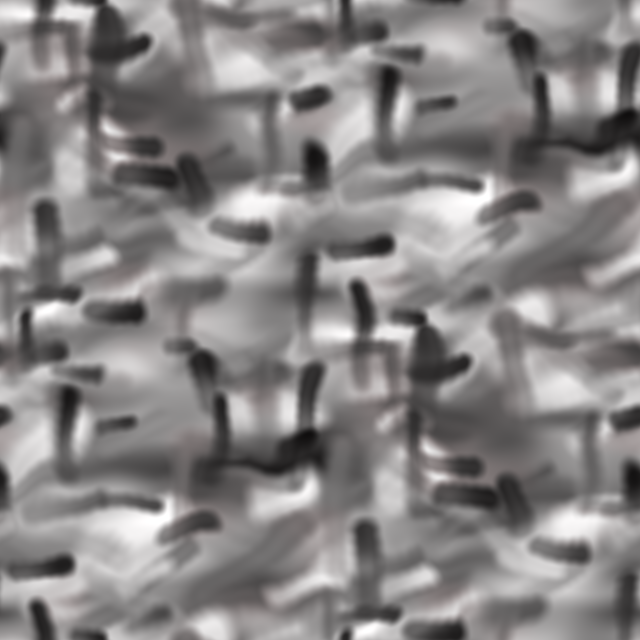
This pattern is drawn by a Shadertoy shader. Its source:

```glsl
// Tiling weave of soft grey brush strokes: pale dabs, diagonal sweeps and dark bars in half-drop repeat.

float hash(vec2 p) {
    return fract(sin(dot(p, vec2(127.1, 311.7))) * 43758.5453);
}

// Wraps a cell index so that the pattern repeats at (1,0), (0,1) and (0.5,0.5); n is even.
vec2 wrapCell(vec2 cell, vec2 n) {
    vec2 id = mod(cell, n);
    if (id.y >= 0.5 * n.y) id = mod(id - 0.5 * n, n);
    return id;
}

// Smooth value noise on a wrapping lattice of n cells.
float noise(vec2 uv, vec2 n, float seed) {
    vec2 cell = floor(uv * n), f = fract(uv * n);
    f = f * f * (3.0 - 2.0 * f);
    float a = hash(wrapCell(cell, n) + seed);
    float b = hash(wrapCell(cell + vec2(1, 0), n) + seed);
    float c = hash(wrapCell(cell + vec2(0, 1), n) + seed);
    float d = hash(wrapCell(cell + vec2(1, 1), n) + seed);
    return mix(mix(a, b, f.x), mix(c, d, f.x), f.y);
}

// Paints one layer of scattered capsule strokes over a tone.
// size = half length, radius, edge softness; tones = darkest, lightest; aim = angle, spread.
float paint(float tone, vec2 uv, float n, float seed, float density,
            vec2 aim, vec3 size, vec2 tones, float opacity, float fade) {
    for (int j = -1; j <= 1; j++)
    for (int i = -1; i <= 1; i++) {
        vec2 cell = floor(uv * n) + vec2(i, j);
        vec2 id = wrapCell(cell, vec2(n)) + seed;
        if (hash(id + 3.7) > density) continue;

        // Stroke-local coordinates
        vec2 center = cell + vec2(hash(id + 11.3), hash(id + 23.9));
        vec2 p = uv - center / n;
        float angle = aim.x + aim.y * (hash(id + 37.1) - 0.5);
        float s = sin(angle), c = cos(angle);
        vec2 q = vec2(c * p.x + s * p.y, c * p.y - s * p.x);

        // Soft capsule, drier towards its tail
        float halfLength = size.x * mix(0.35, 1.0, hash(id + 51.7));
        float radius = size.y * mix(0.7, 1.25, hash(id + 67.3));
        float d = length(vec2(max(abs(q.x) - halfLength, 0.0), q.y)) - radius;
        d += 0.0004 * sin(q.x * 330.0);
        float mask = 1.0 - smoothstep(-size.z, size.z, d);
        float load = mix(1.0 - fade, 1.0, smoothstep(-halfLength, halfLength, q.x));
        float ink = mix(tones.x, tones.y, hash(id + 83.1));
        ink += 0.02 * sin(q.y * 200.0 + 6.28 * hash(id + 97.9));
        tone = mix(tone, ink, mask * load * opacity);
    }
    return tone;
}

void mainImage(out vec4 fragColor, in vec2 fragCoord) {
    vec2 uv = fragCoord / iResolution.xy;

    // Gentle bending of every stroke
    vec2 bend = vec2(noise(uv, vec2(16), 5.0), noise(uv, vec2(16), 45.0)) - 0.5;
    vec2 st = uv + 0.022 * bend;

    // Streaky ground
    float streaks = noise(st, vec2(10, 26), 71.0);
    float patches = noise(st, vec2(8, 12), 19.0);
    float tone = 0.54 + 0.45 * (streaks - 0.5) + 0.50 * (patches - 0.5);

    // Pale dabs, grey diagonal sweeps, grey horizontal streaks
    tone = paint(tone, st, 8.0, 131.0, 0.55, vec2(0.0, 0.9), vec3(0.055, 0.024, 0.018), vec2(0.28, 0.50), 0.80, 0.4);
    tone = paint(tone, st, 6.0, 101.0, 0.90, vec2(0.3, 1.1), vec3(0.070, 0.031, 0.019), vec2(0.84, 1.04), 0.95, 0.3);
    tone = paint(tone, st, 6.0, 211.0, 0.55, vec2(0.5, 0.5), vec3(0.110, 0.017, 0.011), vec2(0.40, 0.62), 0.88, 0.4);
    tone = paint(tone, st, 6.0, 307.0, 0.35, vec2(-0.5, 0.6), vec3(0.080, 0.016, 0.011), vec2(0.46, 0.70), 0.80, 0.4);
    tone = paint(tone, st, 8.0, 401.0, 0.60, vec2(0.1, 0.6), vec3(0.060, 0.014, 0.012), vec2(0.22, 0.56), 0.82, 0.5);
    tone = paint(tone, st, 8.0, 503.0, 0.45, vec2(0.3, 0.9), vec3(0.050, 0.016, 0.013), vec2(0.82, 1.02), 0.90, 0.4);

    // Dark upright bars, heavier at the top, and short dark level dabs
    tone = paint(tone, st, 6.0, 601.0, 0.50, vec2(1.57, 0.3), vec3(0.100, 0.016, 0.012), vec2(0.26, 0.46), 0.80, 0.5);
    tone = paint(tone, st, 6.0, 701.0, 0.60, vec2(1.66, 0.4), vec3(0.085, 0.018, 0.011), vec2(0.06, 0.20), 0.95, 0.6);
    tone = paint(tone, st, 8.0, 809.0, 0.50, vec2(0.05, 0.5), vec3(0.040, 0.014, 0.010), vec2(0.06, 0.26), 0.93, 0.4);

    // Faint warm stain in the middle tones
    float stain = smoothstep(0.45, 0.95, noise(uv, vec2(10, 16), 57.0));
    stain *= smoothstep(0.2, 0.5, tone) * (1.0 - smoothstep(0.6, 0.9, tone));
    vec3 color = vec3(tone) + vec3(0.005, -0.002, -0.002) + stain * vec3(0.014, -0.010, -0.010);
    fragColor = vec4(clamp(color, 0.0, 1.0), 1.0);
}
```
